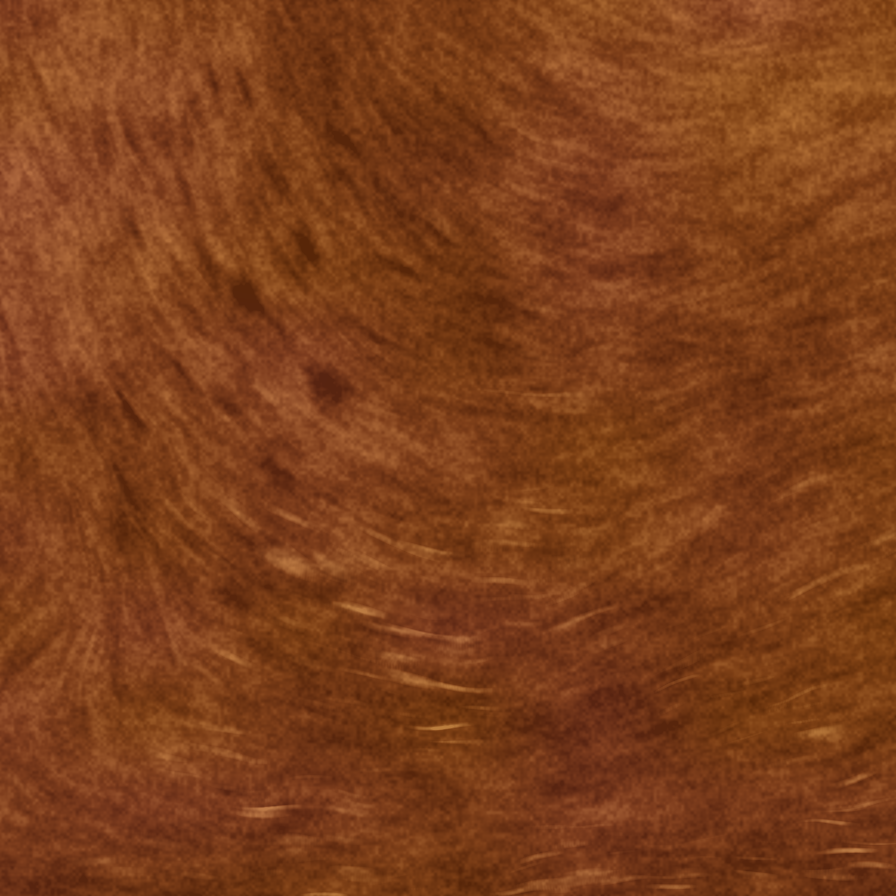
A three.js fragment shader for this texture:

```glsl
// Soft reddish-brown fur that sweeps down from the left and out to the right.
// Noise is averaged along a curved flow field to comb it into short wisps, then
// broad light and shade, sparse pale hairs, dark creases and grain are added.
#define STEPS 22
#define STEP_LENGTH 0.0032
#define FINE_FREQ 120.0
#define TUFT_FREQ 34.0
#define FINE_GAIN 0.72
#define TUFT_GAIN 0.44
#define HAIR_GAIN 1.9
#define CREASE_GAIN 1.1
#define GRAIN_GAIN 0.30
#define DARK_FUR vec3(0.345, 0.145, 0.050)
#define MID_FUR vec3(0.500, 0.247, 0.102)
#define LIGHT_FUR vec3(0.665, 0.400, 0.205)

varying vec2 vUv;

float hash(vec2 p) {
  vec3 q = fract(vec3(p.xyx) * 0.1031);
  q += dot(q, q.yzx + 33.33);
  return fract((q.x + q.y) * q.z);
}

float noise(vec2 p) {
  vec2 cell = floor(p);
  vec2 f = fract(p);
  f = f * f * (3.0 - 2.0 * f);
  float low = mix(hash(cell), hash(cell + vec2(1.0, 0.0)), f.x);
  float high = mix(hash(cell + vec2(0.0, 1.0)), hash(cell + 1.0), f.x);
  return mix(low, high, f.y);
}

// Soft elliptical spot, 1 at its centre
float spot(vec2 p, vec2 centre, vec2 radius) {
  vec2 d = (p - centre) / radius;
  return exp(-dot(d, d));
}

// Soft spot stretched along a tilted axis
float tiltedSpot(vec2 p, vec2 centre, float angle, vec2 radius) {
  vec2 d = p - centre;
  float c = cos(angle);
  float s = sin(angle);
  return spot(vec2(c * d.x + s * d.y, c * d.y - s * d.x), vec2(0.0), radius);
}

// Direction of the hair: steep at left, level at the foot, rising at right
vec2 flow(vec2 p) {
  float sweep = smoothstep(0.0, 0.95, p.x + 0.45 * (0.7 - p.y));
  float angle = mix(-1.35, 0.27, sweep) * smoothstep(-0.06, 0.28, p.y);
  angle -= 1.1 * spot(p, vec2(0.02, 0.29), vec2(0.11, 0.13));
  angle += 0.35 * (noise(p * 7.0 + 3.0) - 0.5) + 0.5 * (noise(p * 26.0 + 11.0) - 0.5);
  return vec2(cos(angle), sin(angle));
}

// Broad light and shade over the coat
float shading(vec2 p) {
  float tone = 0.43;
  tone += 0.29 * spot(p, vec2(0.08, 0.86), vec2(0.22, 0.34));
  tone += 0.25 * spot(p, vec2(0.84, 0.90), vec2(0.34, 0.17));
  tone += 0.13 * tiltedSpot(p, vec2(0.42, 0.50), -0.5, vec2(0.24, 0.10));
  tone += 0.10 * spot(p, vec2(0.94, 0.36), vec2(0.20, 0.15));
  tone += 0.10 * spot(p, vec2(0.14, 0.14), vec2(0.18, 0.10));
  tone -= 0.20 * tiltedSpot(p, vec2(0.40, 0.90), -1.05, vec2(0.26, 0.09));
  tone -= 0.15 * tiltedSpot(p, vec2(0.68, 0.25), 0.2, vec2(0.34, 0.09));
  tone -= 0.20 * spot(p, vec2(0.14, 0.40), vec2(0.025, 0.12));
  tone -= 0.12 * smoothstep(0.15, 0.0, p.y);
  return tone + 0.14 * (noise(p * 6.0 + 17.0) - 0.5);
}

void main() {
  // Comb the noise along the flow
  vec2 p = vUv;
  float fine = 0.0;
  float tuft = 0.0;
  float hair = 0.0;
  float crease = 0.0;
  float total = 0.0;
  for (int i = 0; i < STEPS; i++) {
    float weight = sin(3.1416 * (float(i) + 0.5) / float(STEPS));
    fine += weight * noise(p * FINE_FREQ + 50.0);
    tuft += weight * noise(p * TUFT_FREQ + 90.0);
    hair += weight * smoothstep(0.68, 1.0, noise(p * 100.0 + 210.0));
    crease += weight * smoothstep(0.30, 0.0, noise(p * 60.0 + 330.0));
    total += weight;
    p += STEP_LENGTH * flow(p);
  }
  fine = fine / total - 0.5;
  tuft = tuft / total - 0.5;
  hair /= total;
  crease /= total;

  // Pale hairs gather low and right, creases in the steep upper left
  float low = smoothstep(0.75, 0.2, vUv.y) * smoothstep(0.05, 0.4, vUv.x);
  float patches = smoothstep(0.35, 0.75, noise(vUv * vec2(8.0, 18.0) + 41.0));
  float pale = HAIR_GAIN * max(hair - 0.09, 0.0) * (0.25 + low) * patches;
  float steep = spot(vUv, vec2(0.28, 0.68), vec2(0.26, 0.36));
  float shade = CREASE_GAIN * max(crease - 0.05, 0.0) * (0.25 + steep);

  // Fine mottled grain
  float grain = noise(vUv * 150.0 + 7.0) + 0.8 * noise(vUv * 290.0 + 29.0) - 0.9;

  // Tone to colour, drifting between rosy and golden
  float tone = shading(vUv) + FINE_GAIN * fine + TUFT_GAIN * tuft;
  tone = clamp(tone + pale - shade + GRAIN_GAIN * grain + 0.01, 0.0, 1.1);
  vec3 color = mix(DARK_FUR, MID_FUR, min(tone * 2.0, 1.0));
  color = mix(color, LIGHT_FUR, max(tone * 2.0 - 1.0, 0.0));
  float gold = noise(vUv * vec2(6.0, 10.0) + 63.0) - 0.70 + 0.4 * vUv.x;
  color += gold * vec3(-0.004, 0.014, -0.045);
  color += vec3(0.05, 0.07, 0.05) * pale;
  gl_FragColor = vec4(color, 1.0);
}
```
